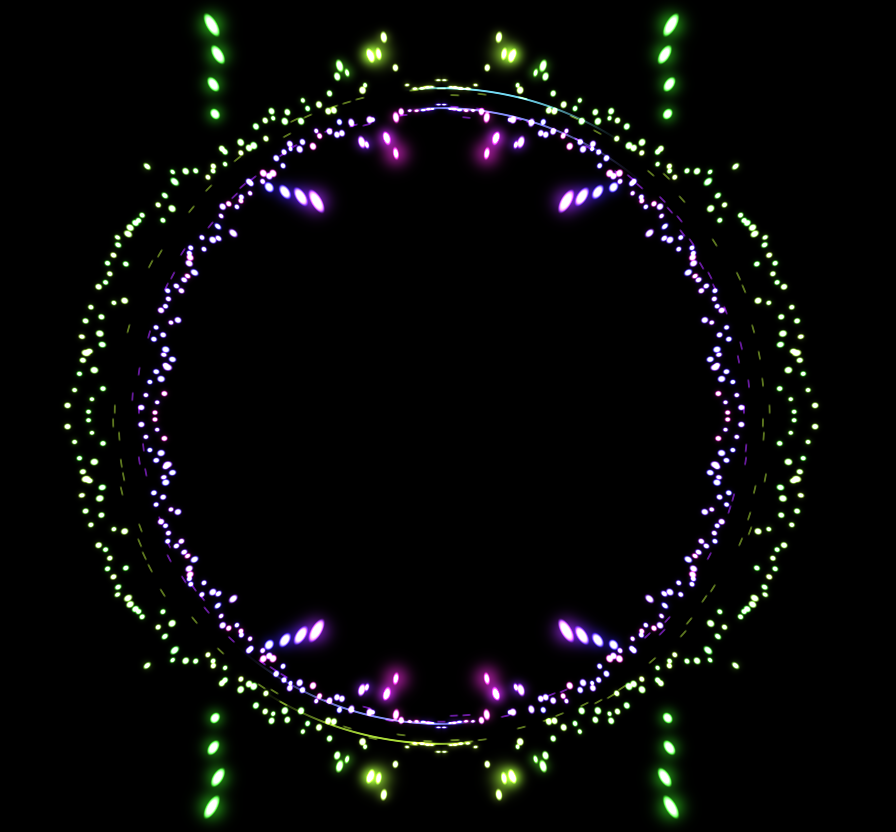
Write a Shadertoy shader that draws this background.

```glsl
const float DOTS = 80.0;
const vec3 GREEN = vec3(0.20, 0.85, 0.12);
const vec3 LIME = vec3(0.66, 0.85, 0.22);
const vec3 BLUE = vec3(0.20, 0.10, 0.95);
const vec3 VIOLET = vec3(0.62, 0.16, 0.95);
const vec3 MAGENTA = vec3(0.90, 0.15, 0.80);

float hash(float n) {
    return fract(sin(n * 12.9898) * 43758.547);
}

float gradientNoise(float x) {
    float cell = floor(x), f = fract(x);
    float a = (hash(cell) * 2.0 - 1.0) * f;
    float b = (hash(cell + 1.0) * 2.0 - 1.0) * (f - 1.0);
    return 2.0 * mix(a, b, f * f * (3.0 - 2.0 * f));
}

float bump(float x, float center, float width) {
    float d = (x - center) / width;
    return exp(-d * d);
}

vec2 polar(float radius, float angle) {
    return radius * vec2(cos(angle), sin(angle));
}

// Spectrum height for an angle in degrees
float spectrum(float a) {
    return 0.085 * bump(a, 74.0, 0.9) + 0.066 * bump(a, 80.0, 2.3)
         + 0.042 * bump(a, 40.5, 2.0) + 0.030 * bump(a, 29.0, 2.5)
         + 0.020 * bump(a, 11.0, 2.5);
}

// Radial ellipse with a white heart, coloured rim and soft halo
vec3 glowDot(vec2 p, vec2 center, vec2 size, vec3 tint, float glow, float px) {
    vec2 axis = normalize(center);
    vec2 d = p - center;
    vec2 q = vec2(dot(d, axis), dot(d, vec2(-axis.y, axis.x)));
    float k = length(q / size);
    float edge = (k - 1.0) * min(size.x, size.y);
    float body = 1.0 - smoothstep(-px, px, edge);
    vec3 heart = mix(vec3(0.95, 1.0, 1.0), tint, smoothstep(0.5, 1.15, k));
    float spread = 0.005 + 0.011 * glow;
    float halo = exp(-dot(q, q) / (spread * spread));
    return heart * body + tint * halo * (0.18 + 0.45 * glow);
}

// Broken hairline ring
float dashes(vec2 p, float radius, float count, float seed, float px) {
    float a = (atan(p.y, p.x) / 6.2831853 + 0.5) * count;
    float id = floor(a);
    float r = radius + (hash(id + seed) - 0.5) * 0.012;
    float line = 1.0 - smoothstep(0.0004, 0.0006 + px, abs(length(p) - r));
    float span = 1.0 - smoothstep(0.2, 0.42, abs(fract(a) - 0.5));
    return line * span * step(0.55, hash(id * 1.7 + seed));
}

// Continuous arc leaving the vertical axis
float arc(vec2 p, float radius, float reach, float px) {
    float a = atan(p.x, p.y);
    float fade = smoothstep(-0.12, 0.03, a) * (1.0 - smoothstep(0.2, reach, a));
    return fade * (1.0 - smoothstep(0.0005, 0.0007 + px, abs(length(p) - radius)));
}

// Two scattered rings pushed apart by the spectrum
vec3 dotRings(vec2 p, float px) {
    vec3 sum = vec3(0.0);
    for (float i = 0.0; i < DOTS; i++) {
        float angle = 90.0 * (i + hash(i + 3.1)) / DOTS;
        float theta = radians(angle);
        float rise = sin(theta) * sin(theta);
        float lift = spectrum(angle) * mix(0.5, 1.05, hash(i + 41.0));
        float wobble = gradientNoise(i * 0.63 + 7.0);
        float jitter = hash(i + 17.0) - 0.5;
        float flatten = smoothstep(72.0, 90.0, angle) * (1.0 - smoothstep(0.0, 0.02, lift));
        float scatter = (jitter * 0.034 + wobble * 0.016) * (1.0 - 0.7 * flatten);
        float glow = smoothstep(0.022, 0.075, lift);
        vec2 size = vec2(mix(0.0042, 0.0015, flatten) + lift * 0.05, 0.0036);
        size *= mix(0.72, 1.12, hash(i + 63.0));

        float outer = mix(0.433, 0.397, rise) + lift + scatter;
        vec3 outerTint = mix(GREEN, LIME, max(hash(i + 29.0), smoothstep(70.0, 84.0, angle)));
        sum += glowDot(p, polar(outer, theta), size, outerTint, glow, px);

        float inner = mix(0.350, 0.370, rise) - 0.48 * lift + scatter * 0.65;
        vec3 innerTint = mix(BLUE, VIOLET, hash(i + 53.0));
        innerTint = mix(innerTint, MAGENTA, max(step(0.82, hash(i + 71.0)), bump(angle, 81.0, 3.0)));
        sum += glowDot(p, polar(inner, theta), size, innerTint, glow, px);
    }
    return sum;
}

// Bright beams of four dots on each diagonal
vec3 beams(vec2 p, float px) {
    vec3 sum = vec3(0.0);
    for (float i = 0.0; i < 4.0; i++) {
        float t = i / 3.0;
        vec2 size = mix(vec2(0.0065, 0.005), vec2(0.0145, 0.006), t);
        vec2 outer = vec2(0.272 + 0.004 * sin(i * 2.6), mix(0.363, 0.470, t));
        vec2 inner = mix(vec2(0.207, 0.275), vec2(0.150, 0.258), t);
        sum += glowDot(p, outer, size, GREEN, 0.6 + 0.4 * t, px);
        sum += glowDot(p, inner, size, mix(BLUE, VIOLET, t * t), 0.4 + 0.6 * t, px);
    }
    return sum;
}

void mainImage(out vec4 fragColor, in vec2 fragCoord) {
    float px = 1.0 / iResolution.y;
    vec2 p = (fragCoord - 0.5 * iResolution.xy) * px + vec2(0.008, 0.0);
    vec2 folded = abs(p);
    vec2 turned = p.y < 0.0 ? -p : p;

    vec3 color = dotRings(folded, px) + beams(folded, px);

    // Fine orbits between the rings
    color += 0.55 * LIME * dashes(p, 0.391, 150.0, 5.0, px);
    color += 0.65 * VIOLET * dashes(p, 0.366, 150.0, 19.0, px);
    vec3 arcTint = p.y > 0.0 ? vec3(0.45, 0.85, 0.95) : LIME;
    color += arcTint * arc(turned, 0.394, 0.62, px);
    color += vec3(0.50, 0.55, 0.95) * arc(turned, 0.370, 0.75, px);

    fragColor = vec4(clamp(color, 0.0, 1.0), 1.0);
}
```
